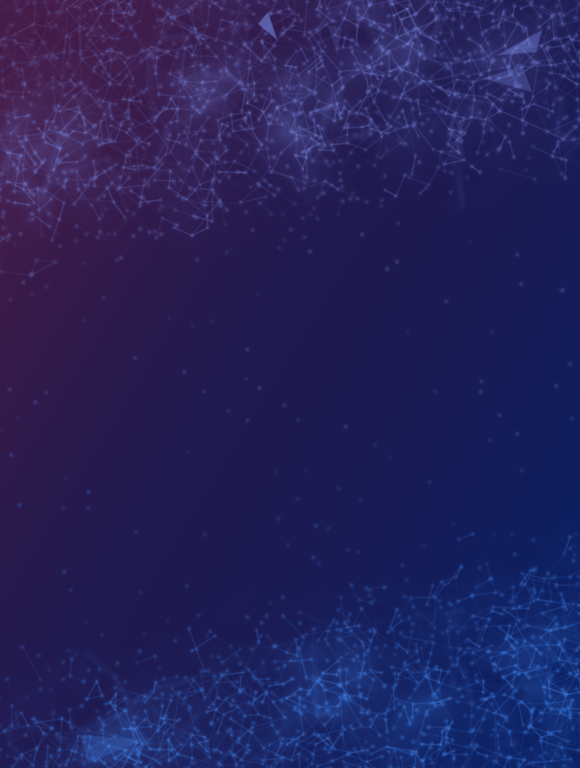
This background is drawn by a Shadertoy shader. Its source:

```glsl
// Two drifting bands of a node-and-line web over a wine-to-navy gradient.
// Each layer is a rotated jittered grid whose nodes survive by band density;
// surviving neighbours are joined, and soft haze and glass shards add depth.

#define LAYERS 8
#define COARSEST 13.0
#define LAYER_STEP 4.3
#define LINE_WIDTH 0.0021
#define LINE_GAIN 0.62
#define SOFT_WIDTH 0.0075
#define SOFT_GAIN 0.20
#define DOT_RADIUS 0.0027
#define DOT_GAIN 0.75
#define STRAY_DOTS 0.035
#define HAZE_GAIN 0.20

// Shard corners, three per shard
const vec2 SHARDS[15] = vec2[15](
    vec2(.349, .984), vec2(.336, .969), vec2(.361, .948),
    vec2(.647, .928), vec2(.706, .961), vec2(.698, .932),
    vec2(.628, .898), vec2(.680, .914), vec2(.693, .880),
    vec2(.104, .043), vec2(.187, .037), vec2(.115, .006),
    vec2(.427, .967), vec2(.445, .964), vec2(.439, .928));
const float SHARD_ALPHA[5] = float[5](.65, .45, .30, .25, .18);

// Bright knots of the web: centre and radius
const vec3 KNOTS[9] = vec3[9](
    vec3(.27, .89, .035), vec3(.39, .845, .05), vec3(.51, .95, .06),
    vec3(.05, .80, .06), vec3(.66, .92, .04), vec3(.43, .10, .06),
    vec3(.555, .055, .04), vec3(.17, .035, .05), vec3(.70, .11, .06));

vec2 hash2(vec2 p) {
    vec3 a = fract(p.xyx * vec3(.1031, .1030, .0973));
    a += dot(a, a.yzx + 33.33);
    return fract((a.xx + a.yz) * a.zy);
}

float gradDot(vec2 cell, vec2 offset) {
    return dot(hash2(cell + 71.0) * 2.0 - 1.0, offset);
}

float gradientNoise(vec2 p) {
    vec2 i = floor(p), f = p - i, s = f * f * (3.0 - 2.0 * f), e = vec2(1, 0);
    return mix(mix(gradDot(i, f), gradDot(i + e, f - e), s.x),
               mix(gradDot(i + e.yx, f - e.yx), gradDot(i + 1.0, f - 1.0), s.x), s.y);
}

// Share of nodes present: full inside both bands, thin between them
float bandDensity(vec2 p) {
    float u = p.x * 1.326;
    float top = p.y - 0.675 - 0.13 * u;
    float bottom = 0.085 + 0.21 * u - p.y;
    float depth = max(top, bottom) + 0.05 * gradientNoise(p * 9.0);
    float band = smoothstep(-0.11, 0.07, depth);
    return band * band;
}

float segmentDistance(vec2 p, vec2 a, vec2 b) {
    vec2 ab = b - a;
    return length(p - a - ab * clamp(dot(p - a, ab) / dot(ab, ab), 0.0, 1.0));
}

// Line between two nodes (xy place, z presence), in cell units
float link(vec2 q, vec3 a, vec3 b, float width) {
    float pick = hash2((a.xy + b.xy) * 17.0).x;
    float strength = a.z * b.z * smoothstep(0.25, 1.0, pick)
                   * smoothstep(1.7, 0.5, distance(a.xy, b.xy));
    return strength * (1.0 - smoothstep(0.0, width, segmentDistance(q, a.xy, b.xy)));
}

// One layer of the web: x lines, y dots
vec2 webLayer(vec2 p, float cells, float angle, float width, float dotRadius) {
    float c = cos(angle), s = sin(angle);
    mat2 turn = mat2(c, s, -s, c);
    vec2 shift = vec2(60.0 + cells, 90.0);
    vec2 q = turn * p * cells + shift, home = floor(q);
    vec3 node[9];
    float dots = 0.0;
    for (int i = 0; i < 9; i++) {
        vec2 id = home + vec2(i % 3 - 1, i / 3 - 1);
        vec2 place = id + 0.04 + 0.92 * hash2(id);
        vec2 chance = hash2(id + 37.0);
        float density = bandDensity(((place - shift) * turn) / cells);
        node[i] = vec3(place, step(chance.x, density * 0.92));
        float shown = step(chance.x, density * 0.92 + STRAY_DOTS);
        float r = distance(q, place) / (dotRadius * cells);
        dots += shown * (0.3 + 0.7 * chance.y) * exp(-r * r);
    }
    float lines = 0.0;
    for (int i = 0; i < 9; i++)
        if (i != 4) lines += link(q, node[4], node[i], width * cells);
    for (int i = 0; i < 4; i++)
        lines += link(q, node[1 + 6 * (i / 2)], node[3 + 2 * (i % 2)], width * cells);
    return vec2(lines, dots);
}

float shardFill(vec2 p, vec2 a, vec2 b, vec2 c, float pixel) {
    vec2 ab = normalize(b - a), bc = normalize(c - b), ca = normalize(a - c);
    float side = sign(ab.x * bc.y - ab.y * bc.x);
    vec3 d = side * vec3(dot(p - a, vec2(ab.y, -ab.x)),
                         dot(p - b, vec2(bc.y, -bc.x)), dot(p - c, vec2(ca.y, -ca.x)));
    return smoothstep(pixel, -pixel, max(d.x, max(d.y, d.z)));
}

void mainImage(out vec4 fragColor, in vec2 fragCoord) {
    vec2 p = fragCoord / iResolution.y, uv = fragCoord / iResolution.xy;
    float pixel = 1.0 / iResolution.y;

    // Diagonal backdrop
    const vec3 wine = vec3(.27, .10, .27), indigo = vec3(.12, .10, .31), navy = vec3(.04, .12, .38);
    float t = 0.55 * uv.x + 0.45 * (1.0 - uv.y);
    vec3 color = mix(mix(wine, indigo, smoothstep(0.0, 0.5, t)), navy, smoothstep(0.45, 1.0, t));

    // Web: two blurred layers, then sharp ones
    float glow = 0.0;
    for (int i = 0; i < LAYERS; i++) {
        float k = float(i);
        bool soft = i < 2;
        float width = soft ? SOFT_WIDTH : max(LINE_WIDTH, 1.2 * pixel);
        vec2 web = webLayer(p, COARSEST + LAYER_STEP * k, 0.4 + 1.3 * k, width,
                            max(DOT_RADIUS, 1.1 * pixel));
        glow += web.x * (soft ? SOFT_GAIN : LINE_GAIN) + (soft ? 0.0 : web.y * DOT_GAIN);
    }

    // Haze gathers around the knots
    float knots = 0.0;
    for (int i = 0; i < 9; i++) {
        vec2 d = (p - KNOTS[i].xy) / KNOTS[i].z;
        knots += exp(-dot(d, d));
    }
    float cloud = 0.5 + gradientNoise(p * 14.0) + 0.6 * gradientNoise(p * 31.0);
    float haze = bandDensity(p) * max(cloud, 0.0) * (0.4 + 1.8 * knots);
    float cornerFade = 1.0 - 0.55 * exp(-dot(p - vec2(0, 1), p - vec2(0, 1)) / 0.02);
    glow = (glow * (0.5 + 0.4 * knots) + HAZE_GAIN * haze) * cornerFade;

    vec3 tint = mix(vec3(.24, .50, .90), vec3(.44, .50, .84), smoothstep(0.3, 0.75, p.y));
    color = mix(color, tint, 1.0 - exp(-glow));

    // Glass shards
    for (int i = 0; i < 5; i++)
        color = mix(color, tint, SHARD_ALPHA[i]
            * shardFill(p, SHARDS[3 * i], SHARDS[3 * i + 1], SHARDS[3 * i + 2], pixel));

    fragColor = vec4(color, 1.0);
}
```
